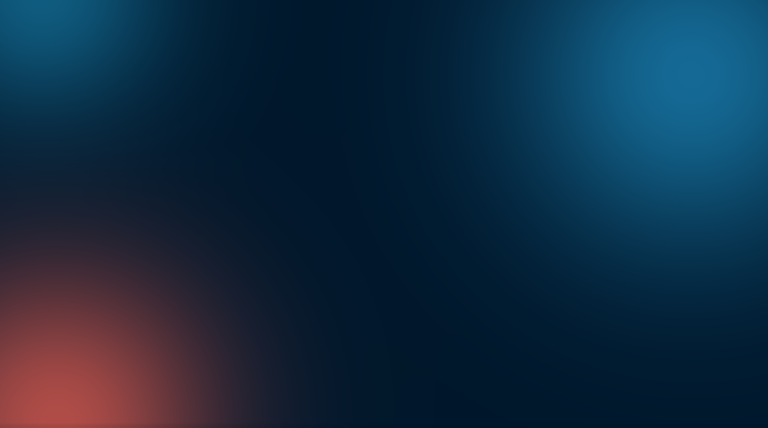
A WebGL 1 fragment shader for this background:

```glsl
precision highp float;
// A dark navy backdrop lit by three soft, blurred glows: blue at the upper
// right, teal at the upper left and coral at the lower left.
// Each glow is a Gaussian falloff that blends its colour over the navy.

uniform vec2 u_resolution;

// Gaussian strength around a centre; centre in canvas fractions, radius in heights
float glow(vec2 uv, vec2 center, float radius) {
  float aspect = u_resolution.x / u_resolution.y;
  vec2 offset = (uv - center) * vec2(aspect, 1.0) / radius;
  return exp(-dot(offset, offset));
}

void main() {
  vec2 uv = gl_FragCoord.xy / u_resolution;

  // Navy base
  vec3 color = vec3(0.0, 0.09, 0.168);

  // Corner glows
  color = mix(color, vec3(0.08, 0.415, 0.585), glow(uv, vec2(0.9, 0.825), 0.405));
  color = mix(color, vec3(0.06, 0.36, 0.50), glow(uv, vec2(0.055, 1.02), 0.29));
  color = mix(color, vec3(0.69, 0.30, 0.28), glow(uv, vec2(0.075, 0.01), 0.36));

  // Faint shade along the bottom edge
  color *= mix(0.93, 1.0, smoothstep(0.004, 0.014, uv.y));

  gl_FragColor = vec4(color, 1.0);
}
```
